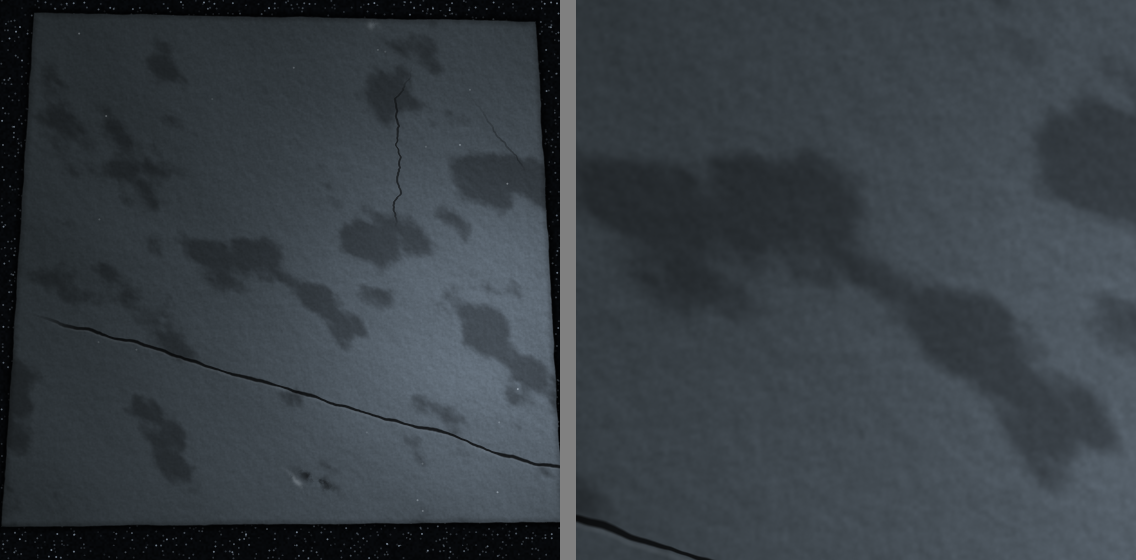
Left: the whole. Right: its middle third, enlarged.
Write a WebGL 1 fragment shader that draws this texture.

```glsl
precision highp float;
// A dark slate slab with cracks and worn patches, lying on speckled black cloth.
uniform vec2 u_resolution;

const vec3 CLOTH = vec3(0.022, 0.028, 0.036);
const vec3 SPECK = vec3(0.42, 0.46, 0.50);
const vec3 SLATE_DARK = vec3(0.128, 0.147, 0.157);
const vec3 SLATE_LIGHT = vec3(0.390, 0.435, 0.480);

float hash(vec2 p) {
  vec3 q = fract(vec3(p.xyx) * 0.1031);
  q += dot(q, q.yzx + 33.33);
  return fract((q.x + q.y) * q.z);
}

float noise(vec2 p) {
  vec2 cell = floor(p), f = fract(p);
  f = f * f * (3.0 - 2.0 * f);
  float low = mix(hash(cell), hash(cell + vec2(1.0, 0.0)), f.x);
  float high = mix(hash(cell + vec2(0.0, 1.0)), hash(cell + 1.0), f.x);
  return mix(low, high, f.y);
}

float fbm(vec2 p) {
  float sum = 0.0, amp = 0.5;
  for (int i = 0; i < 5; i++) {
    sum += amp * noise(p);
    p = mat2(1.6, 1.2, -1.2, 1.6) * p + 17.3;
    amp *= 0.5;
  }
  return sum / 0.97;
}

vec2 rotate(vec2 p, float angle) {
  float c = cos(angle), s = sin(angle);
  return vec2(c * p.x + s * p.y, c * p.y - s * p.x);
}

// Soft elliptical spot, 1 at its centre
float spot(vec2 p, vec2 center, vec2 radius, float angle) {
  vec2 q = rotate(p - center, angle) / radius;
  return exp(-dot(q, q));
}

// Signed distance to the line a-b, positive on its left
float side(vec2 p, vec2 a, vec2 b) {
  vec2 d = normalize(b - a);
  return d.x * (p.y - a.y) - d.y * (p.x - a.x);
}

float slabDistance(vec2 p) {
  vec2 bl = vec2(0.003, 0.060), br = vec2(1.006, 0.068);
  vec2 tr = vec2(0.957, 0.962), tl = vec2(0.061, 0.977);
  return min(min(side(p, bl, br), side(p, br, tr)),
             min(side(p, tr, tl), side(p, tl, bl)));
}

// Wandering crack from a to b; x is the dark line, y its lit lower lip
vec2 crack(vec2 p, vec2 a, vec2 b, float bend, float width, float px) {
  vec2 d = normalize(b - a);
  float along = dot(p - a, d), len = length(b - a);
  float path = bend * (fbm(vec2(along * 14.0, len * 9.0)) - 0.5);
  float off = side(p, a, b) - path;
  float w = width * (0.4 + 1.1 * noise(vec2(along * 38.0, 4.0)));
  float ends = smoothstep(0.0, 0.12, along) * smoothstep(len + 0.01, len - 0.03, along);
  float line = 1.0 - smoothstep(w * 0.4, w + px, abs(off));
  float lip = 1.0 - smoothstep(0.0, width + px, abs(off + width * 1.7));
  return vec2(line, lip) * ends;
}

float specks(vec2 p, float scale, float density, float px) {
  vec2 cell = floor(p * scale);
  vec2 center = 0.25 + 0.5 * vec2(hash(cell + 3.1), hash(cell + 8.7));
  float r = length(fract(p * scale) - center) / scale;
  float lit = step(1.0 - density, hash(cell + 21.0)) * (0.3 + 0.7 * hash(cell + 5.0));
  return lit * (1.0 - smoothstep(0.0004, 0.0011 + px, r));
}

// Worn darker areas, clustered to the right with stray smudges
float wornPatches(vec2 p) {
  float bias = spot(p, vec2(0.67, 0.57), vec2(0.08, 0.17), -0.45)
    + 1.1 * spot(p, vec2(0.87, 0.47), vec2(0.19, 0.065), -0.75)
    + spot(p, vec2(0.95, 0.63), vec2(0.07, 0.11), 0.4)
    + 0.9 * spot(p, vec2(0.29, 0.20), vec2(0.11, 0.045), -0.9)
    + 0.8 * spot(p, vec2(0.43, 0.49), vec2(0.10, 0.025), -0.85);
  float shape = fbm(rotate(p, -0.7) * vec2(9.0, 14.0) + 5.0);
  return smoothstep(0.60, 0.76, shape + 0.20 * bias);
}

vec3 slate(vec2 p, float px) {
  // Broad sheen from the right, with diagonal cloudiness
  float reach = length((p - vec2(0.90, 0.39)) * vec2(1.0, 1.05));
  float sheen = exp(-pow(reach / 0.51, 1.5));
  float cloud = fbm(rotate(p, -0.65) * vec2(3.5, 8.0) + 31.0) - 0.5;
  float level = sheen + cloud * (0.10 + 0.18 * sheen);
  level += 0.08 * spot(p, vec2(0.35, 0.08), vec2(0.4, 0.22), 0.0);
  // Fine cleft relief lit from the upper right
  vec2 lean = vec2(0.0022, 0.0026);
  float relief = fbm(p * 85.0) - fbm((p + lean) * 85.0);
  float grain = noise(p * 310.0) - 0.5;
  level += (relief * 0.30 + grain * 0.09) * (0.45 + 0.7 * sheen);
  vec3 color = mix(SLATE_DARK, SLATE_LIGHT, clamp(level, -0.1, 1.05));
  color *= 1.0 - 0.30 * wornPatches(p);
  // Chipped dent and flake
  float chip = smoothstep(0.35, 0.7, fbm(p * 55.0 + 2.0));
  color *= 1.0 - 0.75 * chip * spot(p, vec2(0.565, 0.143), vec2(0.035, 0.010), -0.45);
  color += 0.16 * chip * spot(p, vec2(0.528, 0.142), vec2(0.022, 0.005), -0.75);
  color += 0.14 * chip * spot(p, vec2(0.667, 0.955), vec2(0.010, 0.008), 0.0);
  // One long crack and finer hairlines
  vec2 deep = crack(p, vec2(0.045, 0.443), vec2(1.02, 0.157), 0.018, 0.0022, px);
  vec2 hair = crack(p, vec2(0.725, 0.90), vec2(0.705, 0.60), 0.075, 0.0012, px);
  vec2 vein = crack(p, vec2(0.82, 0.84), vec2(0.93, 0.69), 0.05, 0.0008, px);
  color *= 1.0 - 0.75 * deep.x;
  color *= 1.0 - 0.55 * hair.x - 0.25 * vein.x;
  color += 0.035 * deep.y + 0.015 * hair.y;
  return color + 0.25 * specks(p, 60.0, 0.006, px);
}

void main() {
  vec2 p = gl_FragCoord.xy / u_resolution;
  float px = 1.0 / min(u_resolution.x, u_resolution.y);
  vec3 cloth = CLOTH * (0.6 + 0.8 * noise(p * 260.0));
  cloth += SPECK * (specks(p, 95.0, 0.16, px) + 0.5 * specks(p + 0.37, 170.0, 0.12, px));
  float edge = slabDistance(p) + 0.005 * (fbm(p * 28.0) - 0.5);
  cloth *= mix(0.35, 1.0, smoothstep(0.0, 0.014, -edge));
  vec3 stone = slate(p, px) * mix(0.82, 1.0, smoothstep(0.0, 0.012, edge));
  gl_FragColor = vec4(mix(cloth, stone, smoothstep(-px, px, edge)), 1.0);
}
```
